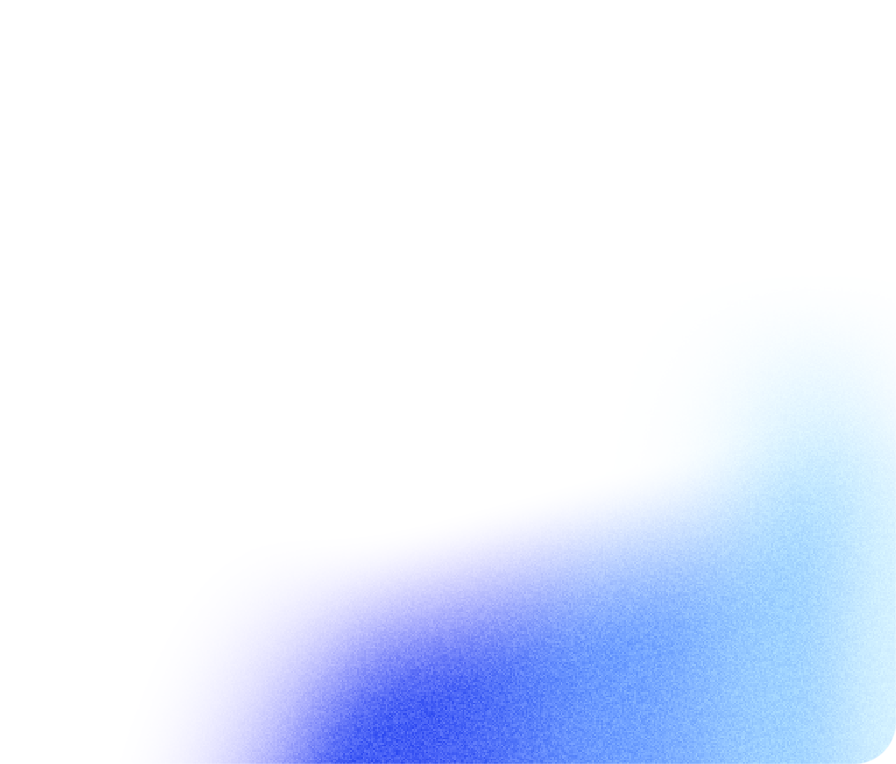
A Shadertoy shader for this background:

```glsl
// A grainy blue and cyan glow rising from the lower right of a white card.
#define CREST_HEIGHT 0.190
#define CREST_SLOPE 0.27
#define SHOULDER_X 0.57
#define SHOULDER_DROP 14.0
#define FADE_OUTSIDE 0.13
#define FADE_INSIDE 0.12
#define HALO_X 1.07
#define HALO_WIDTH 0.125
#define CORNER_RADIUS 0.055
#define GRAIN_ROWS 436.0
#define GRAIN_STRENGTH 0.16

const vec3 WHITE = vec3(1.0);
const vec3 INDIGO = vec3(0.27, 0.37, 0.96);
const vec3 AZURE = vec3(0.44, 0.63, 1.0);
const vec3 SKY = vec3(0.62, 0.82, 1.0);
const vec3 ICE = vec3(0.83, 0.945, 1.0);
const vec3 VIOLET = vec3(0.46, 0.42, 1.0);
const vec3 CYAN = vec3(0.68, 0.89, 1.0);

float hash(vec2 cell) {
    vec3 q = fract(vec3(cell.xyx) * 0.1031);
    q += dot(q, q.yzx + 33.33);
    return fract((q.x + q.y) * q.z);
}

// Approximate signed distance below the curved crest of the glow.
float depthBelowCrest(vec2 p) {
    float x = p.x - SHOULDER_X;
    float left = max(-x, 0.0);
    float height = CREST_HEIGHT + CREST_SLOPE * x - SHOULDER_DROP * left * left * left;
    float slope = CREST_SLOPE + 3.0 * SHOULDER_DROP * left * left;
    return (height - p.y) / sqrt(1.0 + slope * slope);
}

// Indigo core turning to pale ice towards the right.
vec3 inkColour(float x) {
    vec3 ink = mix(INDIGO, AZURE, smoothstep(0.54, 0.84, x));
    ink = mix(ink, SKY, smoothstep(0.80, 1.04, x));
    return mix(ink, ICE, smoothstep(1.02, 1.18, x));
}

void mainImage(out vec4 fragColor, in vec2 fragCoord) {
    vec2 p = fragCoord / iResolution.y;
    float aspect = iResolution.x / iResolution.y;
    float pixel = 1.0 / iResolution.y;

    // Tall cyan halo on the right
    float haloX = (p.x - HALO_X) / HALO_WIDTH;
    float halo = exp(-haloX * haloX) * (1.0 - smoothstep(0.25, 0.66, p.y));
    vec3 colour = mix(WHITE, CYAN, 0.75 * halo);

    // Main glow, violet along its upper left rim
    float cover = smoothstep(-FADE_OUTSIDE, FADE_INSIDE, depthBelowCrest(p));
    vec3 ink = inkColour(p.x);
    float rim = (1.0 - cover) * (1.0 - smoothstep(0.55, 0.85, p.x));
    ink = mix(ink, VIOLET, rim);
    colour = mix(colour, ink, cover);

    // Fine grain, strongest where the ink is saturated
    vec2 cell = floor(p * GRAIN_ROWS);
    float grain = hash(cell) + hash(cell + 71.0) - 1.0;
    float saturation = 1.0 - colour.r;
    colour += GRAIN_STRENGTH * grain * saturation * vec3(1.0, 0.9, 0.2);

    // Rounded lower right corner
    vec2 q = vec2(p.x - aspect + CORNER_RADIUS, CORNER_RADIUS - p.y);
    float corner = length(max(q, 0.0)) - CORNER_RADIUS;
    colour = mix(colour, WHITE, smoothstep(-pixel, pixel, corner));

    fragColor = vec4(clamp(colour, 0.0, 1.0), 1.0);
}
```
